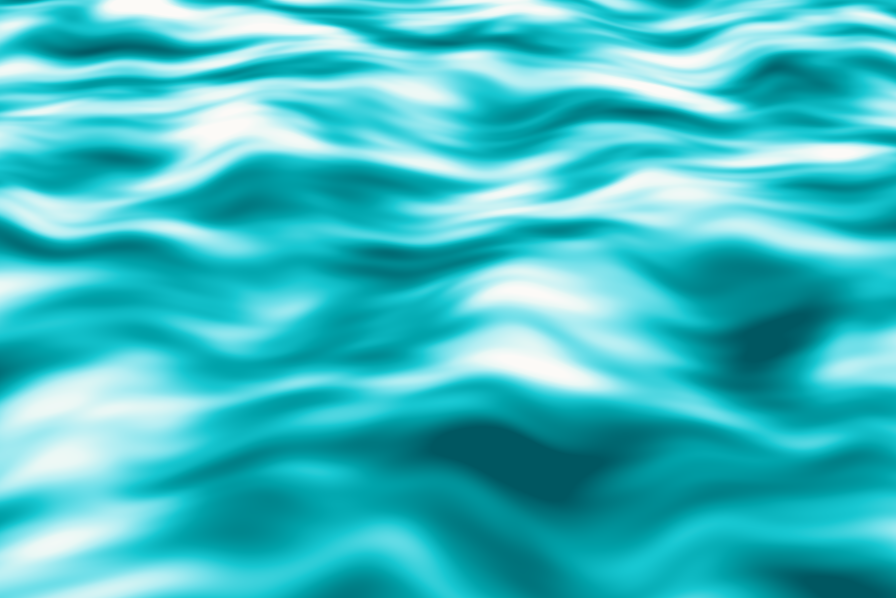
Reproduce this texture procedurally as a Shadertoy shader.

```glsl
// Soft, sunlit turquoise water seen at a low angle, brighter towards the top.
// A perspective plane carries warped, stretched gradient noise as wave height,
// and a colour ramp turns that height into dark troughs and white glints.

vec2 gradientAt(vec2 cell) {
    float angle = 6.2832 * fract(sin(dot(cell, vec2(127.1, 311.7))) * 43758.55);
    return vec2(cos(angle), sin(angle));
}

float gradientNoise(vec2 p) {
    vec2 i = floor(p), f = fract(p);
    vec2 w = f * f * f * (f * (f * 6.0 - 15.0) + 10.0);
    vec2 e = vec2(1.0, 0.0);
    float a = dot(gradientAt(i), f);
    float b = dot(gradientAt(i + e.xy), f - e.xy);
    float c = dot(gradientAt(i + e.yx), f - e.yx);
    float d = dot(gradientAt(i + e.xx), f - e.xx);
    return mix(mix(a, b, w.x), mix(c, d, w.x), w.y);
}

// Broad swell plus finer, longer ripples riding on it
float waveHeight(vec2 p) {
    // Bend the crests so that they tilt both ways and join
    p.y += 1.1 * gradientNoise(p * vec2(0.75, 0.3) + 7.3);
    p.y += 0.35 * gradientNoise(p * vec2(1.7, 0.6) + 31.7);
    p.x += 0.5 * gradientNoise(p * vec2(0.5, 0.8) + 53.1);

    float height = gradientNoise(p);
    height += 0.55 * gradientNoise(p * vec2(1.6, 2.0) + 17.4);
    height += 0.18 * gradientNoise(p * vec2(2.7, 3.9) + 71.9);
    return height;
}

float ramp(float low, float high, float t) {
    return clamp((t - low) / (high - low), 0.0, 1.0);
}

vec3 waterColour(float t) {
    vec3 colour = vec3(0.0, 0.34, 0.38);
    colour = mix(colour, vec3(0.00, 0.51, 0.54), ramp(-2.3, -1.35, t));
    colour = mix(colour, vec3(0.00, 0.64, 0.67), ramp(-1.35, -0.62, t));
    colour = mix(colour, vec3(0.09, 0.78, 0.82), ramp(-0.62, 0.0, t));
    colour = mix(colour, vec3(0.42, 0.87, 0.91), ramp(0.0, 0.57, t));
    colour = mix(colour, vec3(0.69, 0.93, 0.95), ramp(0.57, 1.05, t));
    colour = mix(colour, vec3(0.91, 0.97, 0.96), ramp(1.05, 1.6, t));
    return mix(colour, vec3(0.99, 0.98, 0.97), ramp(1.6, 2.1, t));
}

void mainImage(out vec4 fragColor, in vec2 fragCoord) {
    vec2 uv = (fragCoord - vec2(0.5 * iResolution.x, 0.0)) / iResolution.y;

    // Water plane below a horizon that lies above the frame
    float depth = 1.0 / (1.9 - uv.y);
    vec2 plane = vec2(uv.x * depth * 4.2, depth * 18.0);

    // Reflected sky lifts the far water, the near water stays deep
    float light = 3.5 * waveHeight(plane) + 1.15 * (uv.y - 0.5);

    fragColor = vec4(waterColour(light), 1.0);
}
```
